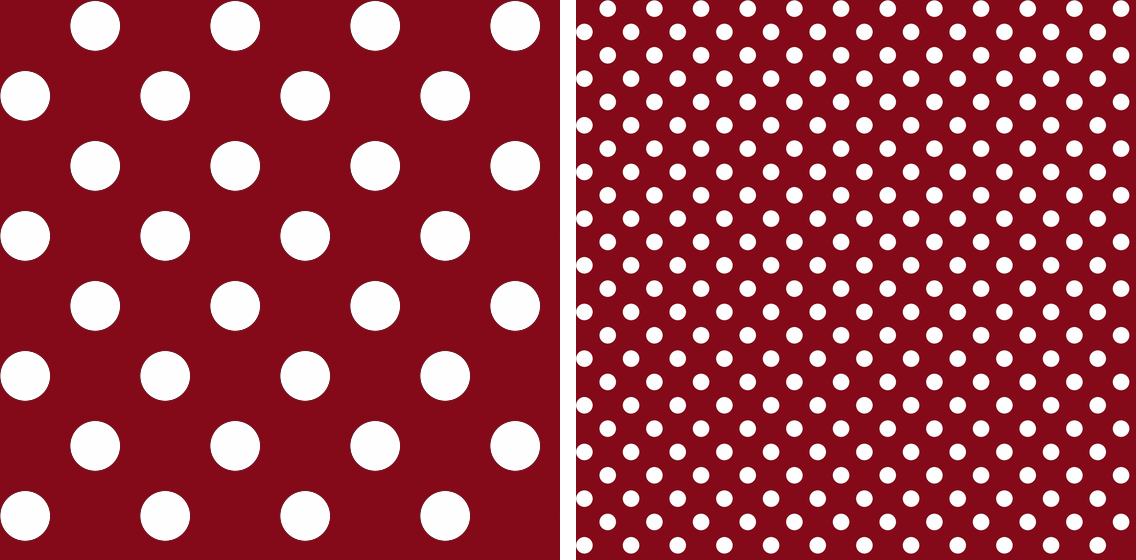
Left: one tile. Right: repeated 3 by 3.
Reproduce this pattern procedurally as a Shadertoy shader.

```glsl
// Staggered white polka dots on deep crimson, four repeats across and down.

// Distance to the nearest dot centre, in repeat units
float dotDistance(vec2 p) {
    vec2 corner = fract(p + 0.5) - 0.5;
    vec2 middle = fract(p) - 0.5;
    return min(length(corner), length(middle));
}

void mainImage(out vec4 fragColor, in vec2 fragCoord) {
    vec2 p = fragCoord / iResolution.xy * 4.0 - vec2(0.180, 0.315);
    float pixel = 4.0 / min(iResolution.x, iResolution.y);
    float edge = dotDistance(p) - 0.177;

    vec3 crimson = vec3(0.518, 0.040, 0.098);
    vec3 rim = vec3(0.460, 0.085, 0.135);
    vec3 white = vec3(1.0, 0.995, 0.995);

    // Faint dull rim hugging each dot
    vec3 color = mix(rim, crimson, smoothstep(0.004, 0.004 + pixel, edge));

    // Dots with a one-pixel smooth edge
    color = mix(white, color, smoothstep(-0.5 * pixel, 0.5 * pixel, edge));

    fragColor = vec4(color, 1.0);
}
```
